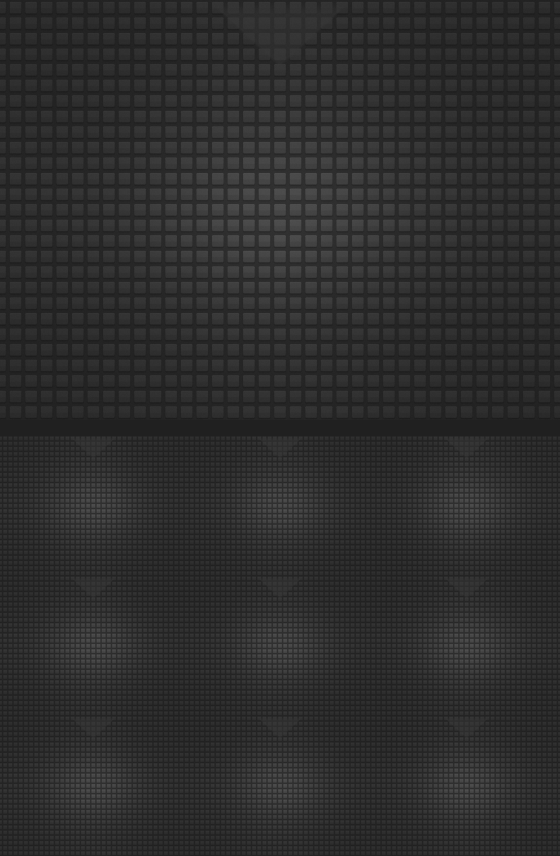
Top: one tile. Bottom: repeated 3 by 3.
This pattern is drawn by a Shadertoy shader. Its source:

```glsl
// A dark panel of rounded square studs, 36 across and 27 down, under a soft central glow.
// Each stud is a rounded-box distance with a two-tone gloss, lit rim and drop shadow.
// Glow, grain and stud variation wrap, so the panel tiles in both directions.

const float PI = 3.14159;
const vec2 STUD_COUNT = vec2(36.0, 27.0);
const vec2 GRAIN_COUNT = vec2(512.0, 384.0);
const float STUD_HALF = 0.375;
const float STUD_RADIUS = 0.085;

float hash(vec2 p) {
    vec3 q = fract(vec3(p.xyx) * 0.1031);
    q += dot(q, q.yzx + 33.33);
    return fract((q.x + q.y) * q.z);
}

float roundedBox(vec2 p, float halfSize, float radius) {
    vec2 d = abs(p) - halfSize + radius;
    return length(max(d, 0.0)) + min(max(d.x, d.y), 0.0) - radius;
}

float coverage(float dist, float blur) {
    return 1.0 - smoothstep(-blur, blur, dist);
}

// Periodic bell of light centred on the canvas
float centralGlow(vec2 uv) {
    vec2 d = sin(PI * (uv - 0.5));
    return exp(-1.6 * dot(d, d));
}

// Pale wedge hanging near the top, faded out before the tiling edge
float wedge(vec2 uv, float blur) {
    float edge = abs(uv.x - 0.5) / 0.128 + (1.0 - uv.y) / 0.158 - 1.0;
    return coverage(edge, blur) * (1.0 - smoothstep(0.965, 1.0, uv.y));
}

float gapShade(vec2 p, float glow) {
    float shade = mix(0.132, 0.192, glow);
    float shadow = coverage(roundedBox(p + vec2(0.0, 0.055), STUD_HALF, STUD_RADIUS), 0.07);
    return shade * (1.0 - 0.25 * shadow);
}

float studShade(vec2 p, float dist, float glow, float blur) {
    float shade = mix(0.170, 0.288, glow);
    // Gloss: brighter upper half, darker lower half
    float upper = smoothstep(-blur, blur, p.y + 0.03);
    shade *= mix(0.96, 1.03, upper) + 0.05 * p.y;
    // Lit top rim and darker bottom rim
    float rim = smoothstep(-0.07, -0.01, dist);
    return shade * (1.0 + 0.10 * rim * smoothstep(0.2, 0.35, p.y)
                        - 0.08 * rim * smoothstep(0.2, 0.35, -p.y));
}

void mainImage(out vec4 fragColor, in vec2 fragCoord) {
    vec2 uv = fragCoord / iResolution.xy;
    float blur = 0.7 * STUD_COUNT.y / iResolution.y;

    // Half-cell shift puts a column of studs on the centre line
    vec2 grid = uv * STUD_COUNT + vec2(0.5, 0.0);
    vec2 cell = mod(floor(grid), STUD_COUNT);
    vec2 p = fract(grid) - 0.5;

    float glow = centralGlow(uv);
    float dist = roundedBox(p, STUD_HALF, STUD_RADIUS);
    float gap = gapShade(p, glow);
    float stud = studShade(p, dist, glow, blur);
    stud *= 1.0 + 0.025 * (hash(cell) - 0.5);

    // The wedge veils gaps more than studs
    float veil = wedge(uv, 0.03);
    gap = mix(gap, 0.185, 0.8 * veil);
    stud = mix(stud, 0.215, 0.6 * veil);

    float shade = mix(gap, stud, coverage(dist, blur));
    shade += 0.008 * (hash(floor(uv * GRAIN_COUNT)) - 0.5);
    fragColor = vec4(vec3(shade), 1.0);
}
```
